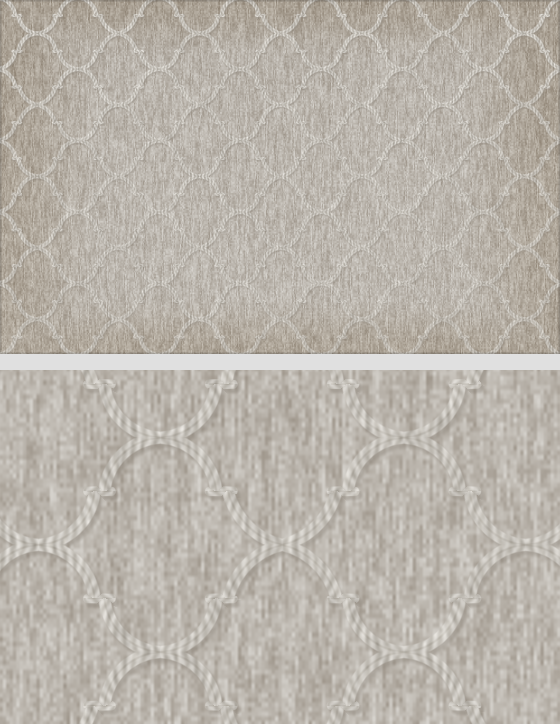
Top, the full canvas; bottom, a detail of the centre.
Reproduce this pattern procedurally as a WebGL 2 fragment shader.

```glsl
#version 300 es
precision highp float;

// Lengths are fractions of the canvas width
#define HALF_TILE vec2(0.0725, 0.0638)
#define ANCHOR vec2(0.5013, 0.502)
#define LOBE_REACH 0.0335
#define STEP_LENGTH 0.0068
#define ROPE_RADIUS 0.0036
#define TWIST_PITCH 0.0074
#define SHADOW_SHIFT vec2(-0.0018, 0.0024)
#define YARN_DENSITY vec2(500.0, 72.0)
#define YARN_CONTRAST 0.74
#define EDGE_FADE 0.20

uniform vec2 u_resolution;
out vec4 fragColor;

const vec3 YARN_DARK = vec3(0.60, 0.565, 0.52);
const vec3 YARN_LIGHT = vec3(0.805, 0.79, 0.765);
const vec3 ROPE_LIGHT = vec3(0.88, 0.87, 0.85);
const vec3 ROPE_GROOVE = vec3(0.66, 0.64, 0.60);
const vec3 SHADOW = vec3(0.54, 0.51, 0.47);

float hash(vec2 p) {
  vec3 q = fract(p.xyx * 0.1031);
  q += dot(q, q.yzx + 33.33);
  return fract((q.x + q.y) * q.z);
}

float noise(vec2 p) {
  vec2 i = floor(p), f = fract(p);
  f = f * f * (3.0 - 2.0 * f);
  return mix(mix(hash(i), hash(i + vec2(1, 0)), f.x),
             mix(hash(i + vec2(0, 1)), hash(i + vec2(1, 1)), f.x), f.y);
}

// Signed offset from the rope's centre line, and length along it
vec2 ropeCoords(vec2 p) {
  vec2 grid = p / HALF_TILE;
  float row = round(grid.y);
  float col = 2.0 * round((grid.x - row) * 0.5) + row;
  vec2 local = abs(grid - vec2(col, row)) * HALF_TILE;

  // Some knots cross steeply, the rest meet as round lobes
  bool steep = mod(col, 2.0) == 0.0 && mod(col + row, 4.0) == 0.0;
  float centreX = steep ? -0.0100 : -0.0020;
  float radius = LOBE_REACH - centreX;
  vec2 centre = vec2(centreX, sqrt(radius * radius - centreX * centreX));
  vec2 ray = local - centre;
  vec2 arc = vec2(length(ray) - radius, atan(ray.x, -ray.y) * radius);

  // Small ledge halfway between knots
  vec2 ledge = local - 0.5 * HALF_TILE;
  float overrun = max(abs(ledge.x) - STEP_LENGTH, 0.0);
  vec2 bar = vec2(1.25 * length(vec2(overrun, ledge.y)), ledge.x);
  return abs(arc.x) < bar.x + 0.001 ? arc : bar;
}

float coverage(float dist, float radius, float blur) {
  return 1.0 - smoothstep(radius - blur, radius + blur, abs(dist));
}

void main() {
  vec2 p = gl_FragCoord.xy / u_resolution.x;
  float height = u_resolution.y / u_resolution.x;
  float pixel = 1.0 / u_resolution.x;
  vec2 q = p - ANCHOR * vec2(1.0, height);

  // Vertical flecked weave with fine cross threads
  float yarn = 0.80 * (noise(p * YARN_DENSITY) - 0.5)
             + 0.70 * (noise(p * YARN_DENSITY * vec2(1.0, 5.0) + 17.0) - 0.5)
             + 0.20 * (noise(p * vec2(150.0, 16.0) + 41.0) - 0.5);
  float tone = 0.67 + YARN_CONTRAST * yarn;

  // Faded middle, darker borders, a deeper upper end
  vec2 margin = min(p, vec2(1.0, height) - p);
  float border = 1.0 - smoothstep(0.0, EDGE_FADE, min(margin.x, margin.y * 1.8));
  float upper = smoothstep(0.4, 1.0, p.y / height);
  tone -= 0.28 * border + 0.08 * upper;
  vec3 color = mix(YARN_DARK, YARN_LIGHT, clamp(tone, -0.15, 1.15));
  color *= mix(vec3(1.0), vec3(1.0, 0.988, 0.965), border);

  // Recessed shadow beside the rope
  float wear = mix(0.75, 1.0, noise(q * 9.0 + 60.0));
  wear *= mix(0.75, 1.0, smoothstep(0.1, 0.9, p.y / height));
  float shade = coverage(ropeCoords(q + SHADOW_SHIFT).x, ROPE_RADIUS, 0.0010 + pixel);
  color = mix(color, SHADOW, 0.50 * shade * wear);

  // Twisted strands
  vec2 rope = ropeCoords(q);
  float body = coverage(rope.x, ROPE_RADIUS, 0.0002 + 0.7 * pixel);
  float twist = 0.5 + 0.5 * cos(6.2832 * (rope.y + 0.9 * rope.x) / TWIST_PITCH);
  float groove = 0.30 * coverage(rope.x, 0.0006, pixel);
  vec3 strand = mix(ROPE_GROOVE, ROPE_LIGHT, clamp(0.42 + 0.58 * twist - groove, 0.0, 1.0));
  strand += 0.12 * yarn;
  color = mix(color, strand, body * (0.25 + 0.68 * wear));

  // Bound outer edge
  float binding = 1.0 - smoothstep(0.001, 0.001 + 2.0 * pixel, min(margin.x, margin.y));
  color *= 1.0 - 0.15 * binding;
  fragColor = vec4(color, 1.0);
}
```
